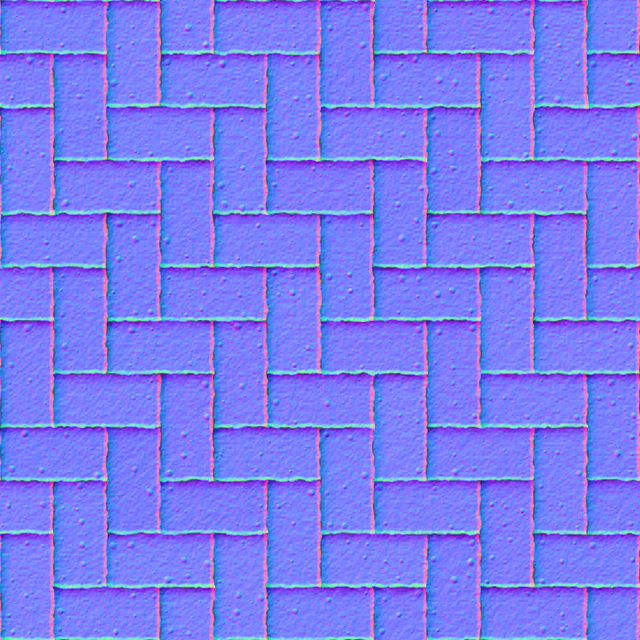
Give the GLSL for this texture map, as a three.js fragment shader.

```glsl
// Tangent-space normal map of herringbone brick paving, 12 by 12 half-brick cells.
varying vec2 vUv;

float hash(vec2 p) {
  return fract(sin(dot(p, vec2(127.1, 311.7))) * 43758.5453);
}

float noise(vec2 p) {
  vec2 i = floor(p), f = fract(p);
  f = f * f * (3.0 - 2.0 * f);
  return mix(mix(hash(i), hash(i + vec2(1.0, 0.0)), f.x),
             mix(hash(i + vec2(0.0, 1.0)), hash(i + 1.0), f.x), f.y);
}

// Rough surface height of the fired clay
float grain(vec2 p) {
  return 0.55 * noise(p * 23.0) + 0.5 * noise(p * 12.0 + 31.0) + 0.35 * noise(p * 5.0 + 77.0);
}

// Slope of small round pits, one candidate per grid square
vec2 pits(vec2 p, float density) {
  vec2 id = floor(p);
  vec2 center = 0.3 + 0.4 * vec2(hash(id + 3.1), hash(id + 8.7));
  vec2 q = fract(p) - center;
  float radius = mix(0.09, 0.22, hash(id + 5.3));
  float r = length(q) / radius;
  float wall = r * (1.0 - smoothstep(0.5, 1.3, r));
  return step(hash(id), density) * wall * q / max(length(q), 0.001);
}

// Steep, narrow bevel
float sharpEdge(float d) {
  return smoothstep(0.0, 0.018, d) * (1.0 - smoothstep(0.035, 0.095, d));
}

// Bevel that fades gently into the face
float softEdge(float d) {
  return smoothstep(0.0, 0.018, d) * exp(-pow(max(d, 0.0) / 0.105, 1.4));
}

void main() {
  vec2 p = vUv * 12.0 + vec2(-0.01, 0.015);

  // Chipped, slightly wavy outlines
  vec2 outline = p + 0.035 * (vec2(noise(p * 5.0), noise(p * 5.0 + 40.0)) - 0.5)
                   + 0.028 * (vec2(noise(p * 15.0 + 9.0), noise(p * 15.0 + 60.0)) - 0.5);

  // Herringbone: phases 0 and 1 are lying halves, 2 and 3 standing halves
  vec2 cell = floor(outline);
  float phase = mod(cell.x - cell.y - 1.0, 4.0);
  bool lying = phase < 1.5;
  vec2 size = lying ? vec2(2.0, 1.0) : vec2(1.0, 2.0);
  vec2 origin = cell;
  if (lying) origin.x -= step(0.5, phase);
  else origin.y -= 1.0 - step(2.5, phase);
  vec2 low = outline - origin;
  vec2 high = size - low;

  // Green points down the plane: right and lower bevels are positive
  float wear = 0.8 + 0.35 * noise(p * 4.0 + 17.0);
  vec2 slope = vec2(0.92 * sharpEdge(high.x) - 0.78 * softEdge(low.x),
                    0.82 * sharpEdge(low.y) - 0.82 * softEdge(high.y)) * wear;

  // Small tilt of each brick
  slope += 0.05 * (vec2(hash(origin + 2.0), hash(origin + 6.0)) - 0.5) - vec2(0.02, 0.0);

  // Grain, then pits of two sizes
  float e = 0.024;
  float h = grain(p);
  slope += 0.75 * vec2(h - grain(p + vec2(e, 0.0)), grain(p + vec2(0.0, e)) - h);
  vec2 dent = 0.9 * pits(p * 3.0, 0.3) + 0.55 * pits(p * 7.0 + 0.37, 0.25);
  slope += dent * vec2(-1.0, 1.0);

  slope *= min(1.0, 0.93 / max(length(slope), 0.001));
  vec3 normal = vec3(slope, sqrt(1.0 - dot(slope, slope)));
  vec3 color = 0.5 + 0.5 * normal;

  // Broken dark line at the bottom of the joints
  vec2 nearest = min(low, high);
  float joint = 1.0 - smoothstep(0.004, 0.03, min(nearest.x, nearest.y));
  color *= 1.0 - 0.35 * joint * smoothstep(0.35, 0.75, noise(p * 6.0 + 23.0));

  gl_FragColor = vec4(color, 1.0);
}
```
